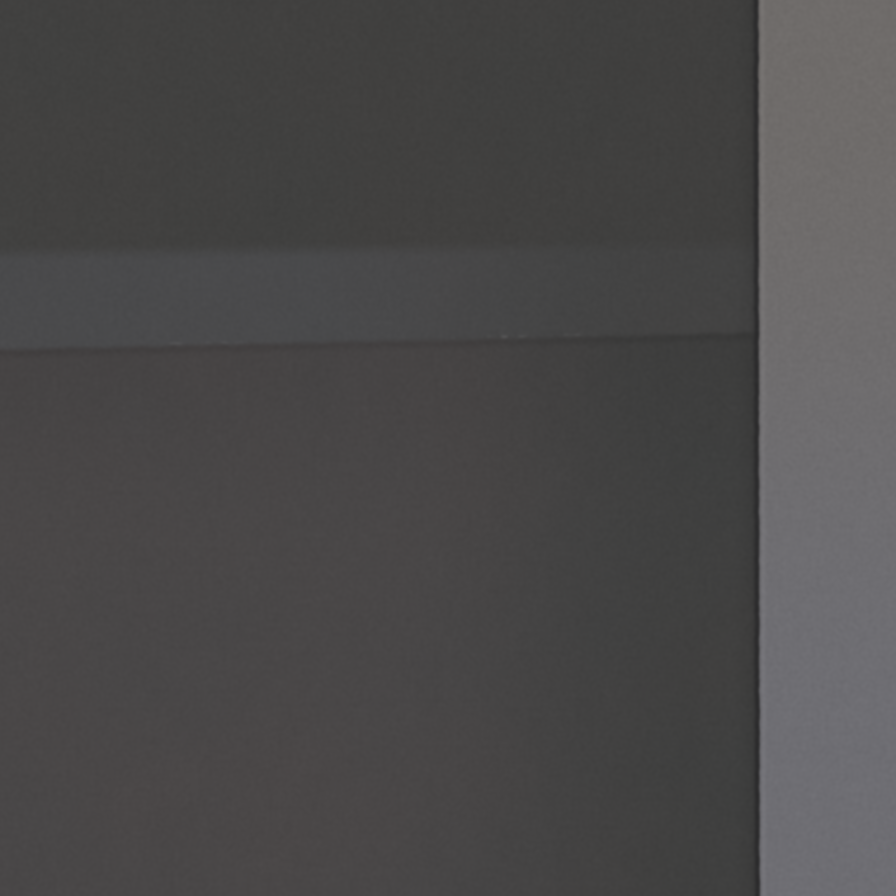
A WebGL 2 fragment shader for this texture:

```glsl
#version 300 es
precision highp float;

#define EDGE_X 0.8465
#define SEAM_WIDTH 0.0032
#define BAND_TOP 0.717
#define BAND_BOTTOM 0.610
#define BAND_SLOPE 0.022
#define EDGE_WOBBLE 0.0016
#define MOTTLE 0.012
#define GRAIN 0.016

uniform vec2 u_resolution;
out vec4 fragColor;

const vec3 UPPER_PANEL = vec3(0.252, 0.250, 0.246);
const vec3 BAND_LEFT = vec3(0.289, 0.290, 0.296);
const vec3 BAND_RIGHT = vec3(0.262, 0.261, 0.260);
const vec3 LOWER_LEFT = vec3(0.288, 0.278, 0.279);
const vec3 LOWER_RIGHT = vec3(0.249, 0.249, 0.247);
const vec3 STRIP_TOP = vec3(0.435, 0.422, 0.415);
const vec3 STRIP_BOTTOM = vec3(0.432, 0.430, 0.450);
const vec3 SEAM = vec3(0.165, 0.163, 0.168);

vec2 hashGradient(vec2 cell) {
    vec3 p = fract(vec3(cell.xyx) * vec3(0.1031, 0.1030, 0.0973));
    p += dot(p, p.yzx + 33.33);
    return fract((p.xx + p.yz) * p.zy) * 2.0 - 1.0;
}

float gradientNoise(vec2 p) {
    vec2 i = floor(p), f = fract(p);
    vec2 w = f * f * f * (f * (f * 6.0 - 15.0) + 10.0);
    float a = dot(hashGradient(i), f);
    float b = dot(hashGradient(i + vec2(1, 0)), f - vec2(1, 0));
    float c = dot(hashGradient(i + vec2(0, 1)), f - vec2(0, 1));
    float d = dot(hashGradient(i + vec2(1, 1)), f - vec2(1, 1));
    return mix(mix(a, b, w.x), mix(c, d, w.x), w.y);
}

float fbm(vec2 p) {
    float sum = 0.0, amplitude = 0.5;
    for (int i = 0; i < 4; i++) {
        sum += amplitude * gradientNoise(p);
        p = p * 2.03 + 17.1;
        amplitude *= 0.5;
    }
    return sum;
}

float bump(float x, float center, float width) {
    float t = (x - center) / width;
    return exp(-t * t);
}

void main() {
    vec2 uv = gl_FragCoord.xy / u_resolution;
    float px = 1.0 / u_resolution.y;
    float wobble = EDGE_WOBBLE * gradientNoise(vec2(uv.x * 45.0, 3.5));

    // Lower panel: warm on the left, darkening toward the seam
    vec3 lower = mix(LOWER_LEFT, LOWER_RIGHT, smoothstep(0.40, 0.80, uv.x));
    lower -= 0.014 * smoothstep(0.40, 0.62, uv.y) * (1.0 - 0.6 * uv.x);
    vec3 upper = UPPER_PANEL + 0.008 * (0.5 - uv.x);

    // Raised band with a soft top and a crisp lower edge
    vec3 band = mix(BAND_LEFT, BAND_RIGHT, smoothstep(0.30, 0.78, uv.x));
    float topDist = uv.y - (BAND_TOP + 0.5 * BAND_SLOPE * uv.x);
    float bottomDist = uv.y - (BAND_BOTTOM + BAND_SLOPE * uv.x + wobble);
    band = mix(band, upper, smoothstep(-0.011, 0.011, topDist));
    float aboveEdge = smoothstep(-0.003 - px, 0.003 + px, bottomDist);
    vec3 color = mix(lower, band, aboveEdge);

    // Shadow beneath the band and worn glints along its edge
    color -= 0.018 * bump(bottomDist, -0.004, 0.005);
    float wear = bump(uv.x, 0.59, 0.055) + 0.45 * bump(uv.x, 0.22, 0.05);
    float chips = smoothstep(-0.1, 0.4, gradientNoise(vec2(uv.x * 75.0, 8.3)));
    color += 0.075 * wear * chips * bump(bottomDist, 0.002, 0.0022);

    // Broad warm and cool stains
    float stain = fbm(uv * 5.0 + 4.0);
    color += MOTTLE * stain * vec3(1.0, 0.25, 0.1);
    color += 0.7 * MOTTLE * fbm(uv * vec2(24.0, 18.0));

    // Bright strip and dark seam on the right
    vec3 strip = mix(STRIP_BOTTOM, STRIP_TOP, smoothstep(0.15, 0.95, uv.y));
    strip += 0.010 * fbm(uv * 22.0 + 9.0);
    float rough = 0.0012 * gradientNoise(vec2(uv.y * 85.0, 1.7));
    float edgeDist = uv.x - (EDGE_X + 0.0015 * (0.5 - uv.y) + rough);
    color *= 1.0 - 0.07 * smoothstep(-0.03, 0.0, edgeDist);
    color = mix(color, strip, smoothstep(-0.0012 - px, 0.0012 + px, edgeDist));
    float seam = bump(edgeDist, -0.0022, SEAM_WIDTH);
    color = mix(color, SEAM, 0.85 * seam);
    color += 0.025 * bump(edgeDist, 0.005, 0.003);

    // Fine surface grain
    float grain = gradientNoise(uv * 190.0) + 0.6 * gradientNoise(uv * 95.0 + 31.0);
    color += GRAIN * grain * mix(0.7, 1.0, step(0.0, edgeDist));

    fragColor = vec4(clamp(color, 0.0, 1.0), 1.0);
}
```
